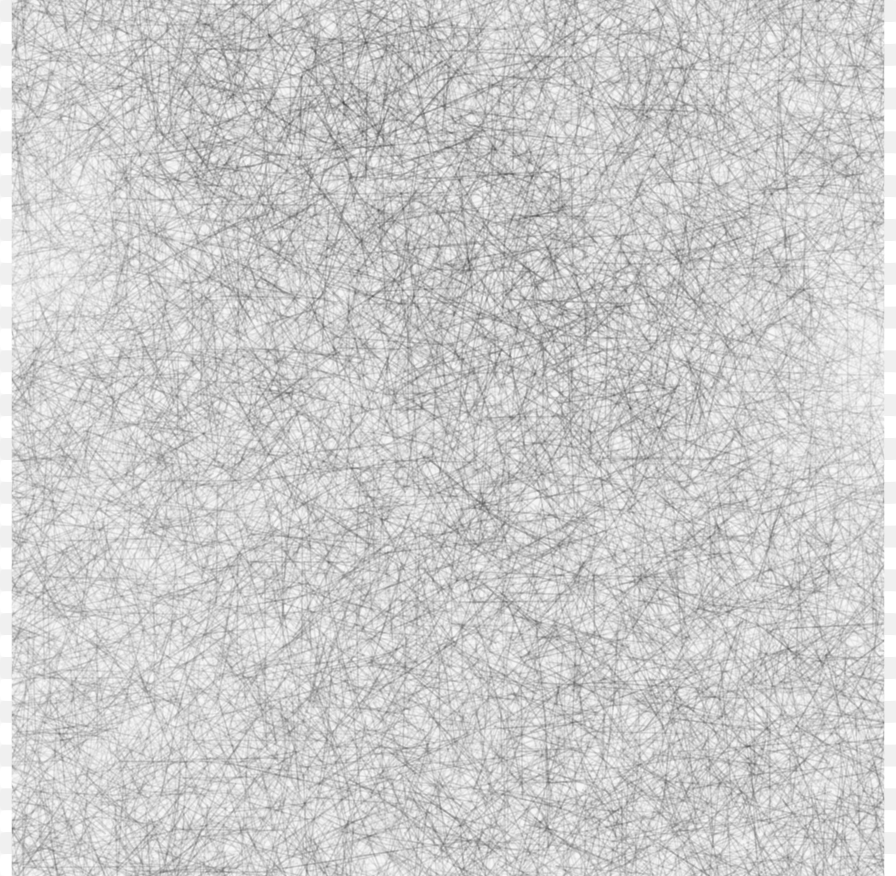
This texture is drawn by a WebGL 2 fragment shader. Its source:

```glsl
#version 300 es
precision highp float;
// Dense web of fine grey hairlines in all directions on pale paper, with soft dark clouds.

#define LAYERS 44        // directions of hairlines
#define ROW 0.0175       // spacing of hairlines within a layer
#define REACH 0.18       // longest hairline
#define HAIR 0.002       // soft half-width of a hairline
#define FAINT 0.028      // weakest ink
#define STRONG 0.13      // strongest ink
#define PAPER 0.985      // brightness of bare paper
#define VEIL 0.02        // grey haze under dense parts
#define CLUMPING 0.10    // strength of the small clouds
#define MARGIN 0.0133    // width of the side strips
#define TILE 0.025       // size of the strip checks

uniform vec2 u_resolution;
out vec4 fragColor;

vec4 hash4(vec3 key) {
    vec4 q = fract(key.xyzx * vec4(0.1031, 0.1030, 0.0973, 0.1099));
    q += dot(q, q.wzxy + 33.33);
    return fract((q.xxyz + q.yzzw) * q.zywx);
}

mat2 rotation(float angle) {
    float c = cos(angle), s = sin(angle);
    return mat2(c, s, -s, c);
}

float segmentDistance(vec2 p, vec2 a, vec2 b) {
    vec2 ap = p - a, ab = b - a;
    return length(ap - ab * clamp(dot(ap, ab) / dot(ab, ab), 0.0, 1.0));
}

float hill(vec2 p, vec2 centre, vec2 radius) {
    vec2 d = (p - centre) / radius;
    return exp(-dot(d, d));
}

// Small irregular clouds from layered, bent sines, about -1 to 1
float clumps(vec2 p) {
    float sum = 0.0, weight = 0.5;
    p *= 17.0;
    for (int i = 0; i < 4; i++) {
        p = rotation(1.1) * p * 1.45 + 2.3;
        sum += weight * sin(p.x + 1.6 * sin(0.7 * p.y)) * sin(p.y + 1.3 * sin(0.8 * p.x));
        weight *= 0.8;
    }
    return sum;
}

// Large light and dark regions plus the small clouds; x runs from 0 to 1
float inkDensity(vec2 p) {
    float d = 0.92 + CLUMPING * clumps(p);
    d += 0.34 * hill(p, vec2(0.36, 0.87), vec2(0.22, 0.20));
    d += 0.30 * hill(p, vec2(0.58, 0.66), vec2(0.18, 0.13));
    d += 0.20 * hill(p, vec2(0.62, 0.44), vec2(0.22, 0.16));
    d += 0.16 * hill(p, vec2(0.70, 0.90), vec2(0.16, 0.14));
    d += 0.14 * hill(p, vec2(0.58, 0.16), vec2(0.25, 0.16));
    d -= 0.40 * hill(p, vec2(0.05, 0.72), vec2(0.12, 0.14));
    d -= 0.42 * hill(p, vec2(1.00, 0.57), vec2(0.10, 0.18));
    d -= 0.14 * hill(p, vec2(0.10, 0.28), vec2(0.14, 0.16));
    return max(d, 0.25);
}

// Light passing through one layer of tilted segments along rows
float hairLayer(vec2 p, float layer, float density, float width) {
    vec2 q = rotation(layer * 3.14159 / float(LAYERS) + 0.04) * p;
    q += vec2(3.17, 2.71) + layer * vec2(0.371, 0.193);
    float baseRow = floor(q.y / ROW);
    float light = 1.0;
    for (int j = -1; j <= 1; j++) {
        float row = baseRow + float(j);
        float x = q.x / REACH + hash4(vec3(row, layer, 7.0)).x;
        float column = floor(x);
        vec4 h = hash4(vec3(column + 11.0, row, layer + 19.0));
        vec2 size = vec2(REACH, ROW);
        vec2 a = vec2(0.02 + 0.35 * h.x, 2.0 * h.y - 0.5) * size;
        vec2 b = vec2(0.98 - 0.35 * h.z, 2.0 * h.w - 0.5) * size;
        float d = segmentDistance(vec2(x - column, q.y / ROW - row) * size, a, b);
        float pick = fract(dot(h, vec4(17.0, 31.0, 43.0, 59.0)));
        float ink = mix(FAINT, STRONG, pick * pick) * density * HAIR / width;
        light *= 1.0 - ink * (1.0 - smoothstep(0.0, width, d));
    }
    return light;
}

void main() {
    float pixel = 1.0 / u_resolution.y;
    vec2 p = gl_FragCoord.xy * pixel;
    float aspect = u_resolution.x * pixel;

    // Paper and hairlines
    float density = inkDensity(vec2(p.x / aspect, p.y));
    float width = max(HAIR, pixel);
    float tone = PAPER - VEIL * density;
    for (int i = 0; i < LAYERS; i++) tone *= hairLayer(p, float(i), density, width);

    // Checked strips along both sides
    float edge = min(p.x, aspect - p.x);
    vec2 wave = sin(3.14159 * p / TILE);
    float check = smoothstep(-0.06, 0.06, wave.x * wave.y);
    float strip = mix(0.94, 1.0, check);
    tone = mix(strip, tone, smoothstep(-0.5, 0.5, (edge - MARGIN) / pixel));

    fragColor = vec4(vec3(tone), 1.0);
}
```
